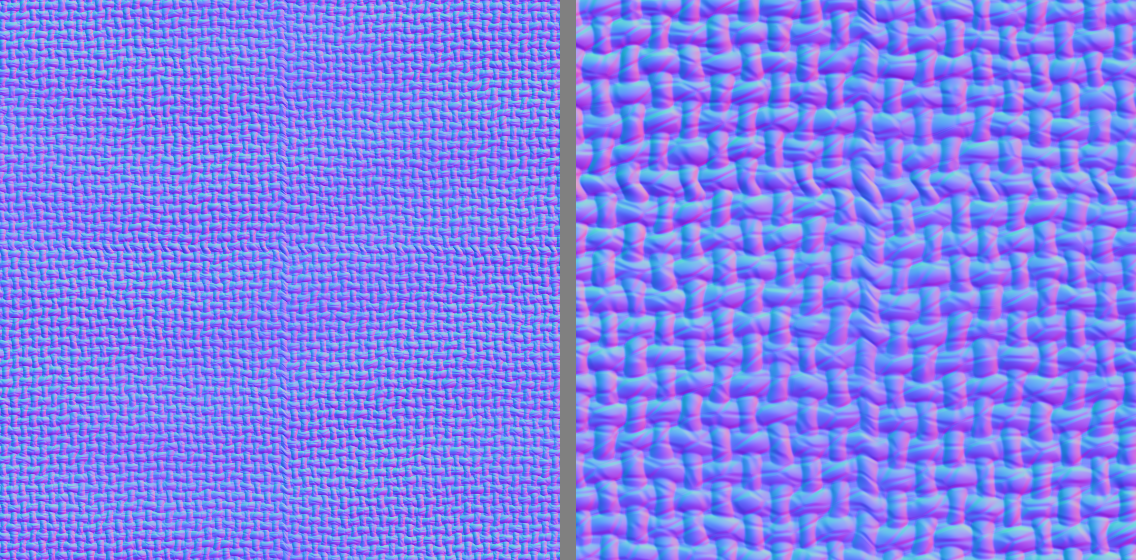
Left, the full canvas; right, a detail of the centre.
Reproduce this texture map procedurally as a WebGL 1 fragment shader.

```glsl
precision highp float;
// Normal map of a coarse plain weave: rounded weft and warp threads pass over and
// under each other in a checkerboard. Slubs, cellular creases and layered sines
// roughen a height field, whose finite differences give the encoded normal.
uniform vec2 u_resolution;

const vec2 THREADS = vec2(58.0, 58.0);      // warp columns, weft rows
const vec2 SEAM = vec2(0.508, 0.555);       // where the four cloth patches meet
const vec2 SEAM_SHIFT = vec2(0.3, 0.35);    // thread offset across the seams
const float SEAM_WIDTH = 0.006;
const float WEFT_HEIGHT = 0.16;
const float WARP_HEIGHT = 0.16;
const float CROSS_LIFT = 0.10;              // rise and dip at each crossing
const float CROSS_SWELL = 0.09;             // widening where a thread is on top
const float BLEND = 0.03;                   // softness where threads touch
const float CREASE_DEPTH = 0.036;
const vec2 CREASE_SCALE = vec2(0.9, 1.7);
const float FIBRE_DEPTH = 0.004;
const float WOBBLE = 0.07;
const vec2 SLOPE_GAIN = vec2(1.2, 1.0);
const float SLOPE_LIMIT = 1.4;
const float STEP = 0.05;                    // sampling distance in threads
const float PI = 3.14159265;

vec2 hash2(vec2 p) {
  vec3 a = fract(p.xyx * vec3(0.1031, 0.1030, 0.0973));
  a += dot(a, a.yzx + 33.33);
  return fract((a.xx + a.yz) * a.zy);
}

// Smooth random value along one thread, different for each thread.
float alongThread(float x, float thread) {
  float i = floor(x);
  float f = x - i;
  float a = hash2(vec2(i, thread)).x;
  float b = hash2(vec2(i + 1.0, thread)).x;
  return mix(a, b, f * f * (3.0 - 2.0 * f));
}

// Cellular noise: gap between the two nearest feature distances.
float cellGap(vec2 p) {
  vec2 cell = floor(p);
  vec2 local = p - cell;
  float nearest = 8.0;
  float second = 8.0;
  for (int y = -1; y <= 1; y++) {
    for (int x = -1; x <= 1; x++) {
      vec2 o = vec2(float(x), float(y));
      float d = length(o + hash2(cell + o + 17.0) - local);
      second = min(second, max(nearest, d));
      nearest = min(nearest, d);
    }
  }
  return second - nearest;
}

float softMax(float a, float b) {
  return 0.5 * (a + b + sqrt((a - b) * (a - b) + BLEND * BLEND));
}

float roundProfile(float across, float width) {
  float u = (2.0 * across - 1.0) / width;
  return max(0.0, 1.0 - u * u);
}

// Canvas position to thread coordinates, with drift and patch offsets.
vec2 threadSpace(vec2 p) {
  vec2 side = smoothstep(-SEAM_WIDTH, SEAM_WIDTH, p - SEAM);
  vec2 q = p * THREADS + SEAM_SHIFT * side.yx;
  vec2 drift = sin(q.yx * vec2(0.83, 0.71) + 1.7 * sin(q * 0.37))
             + 0.8 * sin(q.yx * vec2(1.93, 1.67) + 2.0 * sin(q * 0.61 + 2.0))
             + 2.0 * sin(q.yx * 0.19 + q * 0.13);
  return q + WOBBLE * drift;
}

float clothHeight(vec2 p) {
  vec2 q = threadSpace(p);
  vec2 id = floor(q);
  vec2 f = q - id;
  vec2 parity = 1.0 - 2.0 * mod(id, 2.0);

  // Interlaced threads with uneven thickness.
  float weftSlub = alongThread(q.x * 0.75, id.y);
  float warpSlub = alongThread(q.y * 0.75, id.x + 131.0);
  float weftRise = sin(PI * q.x) * parity.y;
  float warpRise = -sin(PI * q.y) * parity.x;
  float weft = roundProfile(f.y, mix(0.72, 0.91, weftSlub) + CROSS_SWELL * weftRise)
             * (WEFT_HEIGHT * mix(0.75, 1.25, weftSlub) + CROSS_LIFT * weftRise);
  float warp = roundProfile(f.x, mix(0.58, 0.84, warpSlub) + CROSS_SWELL * warpRise)
             * (WARP_HEIGHT * mix(0.75, 1.25, warpSlub) + CROSS_LIFT * warpRise);
  float h = softMax(weft, warp);

  // Slanted creases and fine fibres.
  vec2 slant = vec2(q.x + 0.4 * q.y, q.y - 0.3 * q.x);
  h += CREASE_DEPTH * smoothstep(0.0, 0.35, cellGap(slant * CREASE_SCALE));
  return h + FIBRE_DEPTH * sin(q.y * 14.0 + 3.0 * sin(q.x * 2.1));
}

void main() {
  vec2 p = gl_FragCoord.xy / u_resolution;
  vec2 e = STEP / THREADS;
  vec2 slope = vec2(
    clothHeight(p + vec2(e.x, 0.0)) - clothHeight(p - vec2(e.x, 0.0)),
    clothHeight(p + vec2(0.0, e.y)) - clothHeight(p - vec2(0.0, e.y))) / (2.0 * STEP);

  // Broad changes in relief, flattened beside the upright seam.
  float relief = 1.0 + 0.1 * sin(p.x * 9.0 + 2.0 * sin(p.y * 7.0));
  relief *= 1.0 - 0.2 * exp(-abs(p.x - SEAM.x) * 70.0);
  slope = clamp(slope * SLOPE_GAIN, -SLOPE_LIMIT, SLOPE_LIMIT) * relief;
  slope.y += 0.05 * sin(p.y * 31.0 + 2.0 * sin(p.x * 5.0));

  vec3 normal = normalize(vec3(-slope, 1.0));
  gl_FragColor = vec4(0.5 + 0.5 * normal, 1.0);
}
```
